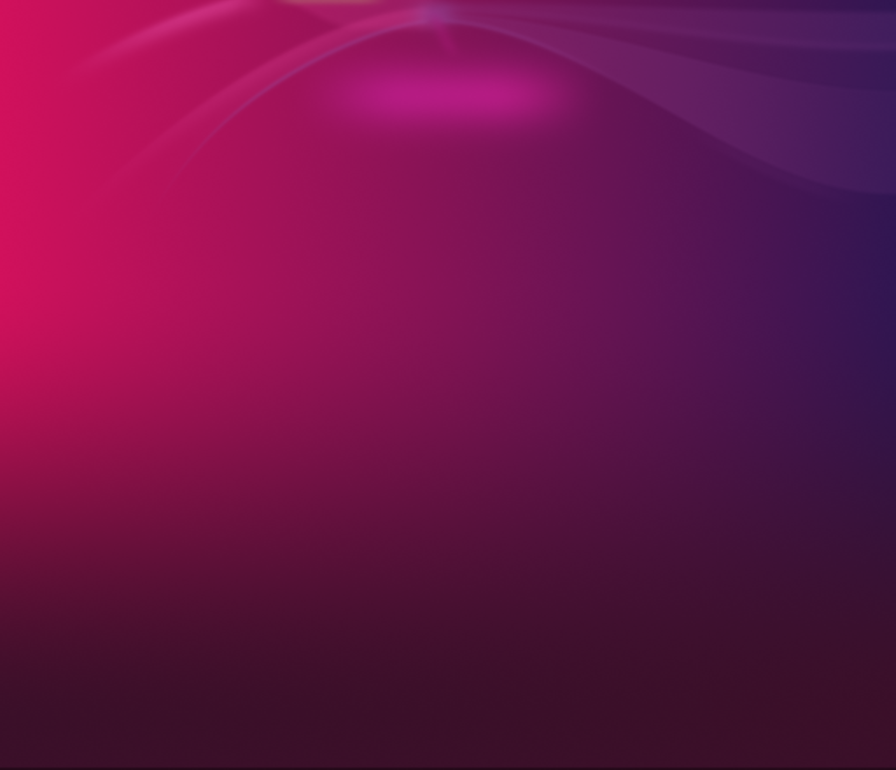
Reproduce this background procedurally as a Shadertoy shader.

```glsl
// Crimson to indigo backdrop sinking into dark plum, with a soft magenta glow.
// Translucent veils fan out from a pinch near the top; each one is the area
// between two height curves, with a thin highlight along its rim.

const vec3 CRIMSON = vec3(0.82, 0.065, 0.36);
const vec3 BERRY   = vec3(0.52, 0.075, 0.335);
const vec3 INDIGO  = vec3(0.19, 0.085, 0.32);
const vec3 PLUM    = vec3(0.23, 0.06, 0.16);
const vec3 MAGENTA = vec3(0.73, 0.11, 0.53);
const vec3 ROSE    = vec3(0.86, 0.25, 0.58);
const vec3 LILAC   = vec3(0.58, 0.28, 0.60);
const vec3 SAND    = vec3(0.68, 0.36, 0.42);
const vec2 PINCH   = vec2(0.484, 0.018);

// Soft-edged interval from lo to hi
float band(float v, float lo, float hi, float soft) {
    return smoothstep(lo - soft, lo + soft, v)
         * (1.0 - smoothstep(hi - soft, hi + soft, v));
}

// Bell-shaped falloff around zero
float bell(float v, float width) {
    float t = v / width;
    return exp(-t * t);
}

// Sharp upper rim with a longer fade below it
float rim(float v, float sharp, float fade) {
    return bell(v, v < 0.0 ? sharp : fade);
}

// Fine grain that hides gradient banding
float hash(vec2 p) {
    return fract(sin(dot(p, vec2(12.9898, 78.233))) * 43758.5453);
}

// Horizontal three-stop gradient, fading to plum with depth
vec3 backdrop(vec2 p) {
    vec3 col = p.x < 0.5 ? mix(CRIMSON, BERRY, p.x * 2.0)
                         : mix(BERRY, INDIGO, p.x * 2.0 - 1.0);
    return mix(col, PLUM, smoothstep(0.35, 0.95, p.y));
}

// Arcs and veil falling to the left of the pinch
vec3 leftVeils(vec3 col, vec2 p) {
    float dx = max(PINCH.x - p.x, 0.0);
    float side = smoothstep(0.0, 0.015, PINCH.x - p.x);
    float inner = 0.027 + 1.15 * pow(dx, 1.54) + 60.0 * pow(dx, 6.0);
    float outer = 0.012 + 1.26 * pow(dx, 1.7);
    float innerFade = 1.0 - smoothstep(0.16, 0.33, dx);
    float outerFade = 1.0 - smoothstep(0.18, 0.43, dx);

    col = mix(col, ROSE, 0.13 * side * innerFade * band(p.y, outer, inner, 0.004));
    col = mix(col, LILAC, 0.35 * side * innerFade * bell(p.y - inner, 0.004));
    col = mix(col, ROSE, 0.22 * side * outerFade * rim(p.y - outer, 0.005, 0.018));

    // Upper streak leaving through the top edge
    float reach = max(0.27 - p.x, 0.0);
    float streak = 0.3 * reach + 1.0 * reach * reach;
    float streakFade = smoothstep(0.05, 0.22, p.x) * (1.0 - smoothstep(0.25, 0.31, p.x));
    col = mix(col, ROSE, 0.6 * streakFade * rim(p.y - streak, 0.008, 0.016));

    // Folded patch and its warm top edge
    float fold = 0.045 * smoothstep(0.29, 0.40, p.x);
    col = mix(col, ROSE, 0.2 * band(p.x, 0.31, 0.484, 0.015)
                             * (1.0 - smoothstep(fold - 0.015, fold, p.y)));
    return mix(col, SAND, 0.6 * band(p.x, 0.315, 0.42, 0.02) * bell(p.y, 0.006));
}

// Layered sheets widening to the right of the pinch
vec3 rightVeils(vec3 col, vec2 p) {
    float dx = max(p.x - PINCH.x, 0.0);
    float side = smoothstep(0.0, 0.015, p.x - PINCH.x);
    float arch  = 0.027 + 0.225 * smoothstep(0.0, 0.51, dx);
    float crest = 0.018 + 0.100 * smoothstep(0.0, 0.52, dx);
    float upper = 0.014 + 0.048 * smoothstep(0.0, 0.50, dx);
    float thin = 1.0 - 0.45 * smoothstep(0.25, 0.52, dx);

    col = mix(col, LILAC, 0.21 * side * thin * band(p.y, crest, arch, 0.004));
    col = mix(col, LILAC, 0.16 * side * band(p.y, 0.25 * upper, upper, 0.006));
    col = mix(col, LILAC, 0.07 * side * band(p.y, upper, crest, 0.006));
    col = mix(col, LILAC, 0.26 * side * (1.0 - smoothstep(0.08, 0.26, dx))
                               * bell(p.y - arch, 0.004));
    col = mix(col, LILAC, 0.10 * side * bell(p.y - upper, 0.006));

    // Faint trailing sheet under the main rim
    float tail = band(p.x, 0.79, 0.93, 0.05);
    return mix(col, LILAC, 0.06 * tail * band(p.y, arch, arch + 0.016, 0.006));
}

void mainImage(out vec4 fragColor, in vec2 fragCoord) {
    vec2 uv = fragCoord / iResolution.xy;
    vec2 p = vec2(uv.x, 1.0 - uv.y); // y measured down from the top

    vec3 col = backdrop(p);

    // Wide glow beneath the arch
    float glow = band(p.x, 0.385, 0.615, 0.07) * bell(p.y - 0.124, 0.041);
    col = mix(col, MAGENTA, 0.9 * glow);

    col = leftVeils(col, p);
    col = rightVeils(col, p);

    // Bright pinch and a short ray below it
    vec2 q = p - PINCH;
    col = mix(col, LILAC, 0.6 * bell(length(q * vec2(1.0, 1.3)), 0.022));
    col = mix(col, MAGENTA, 0.25 * bell(q.x - 0.4 * q.y, 0.009) * band(q.y, 0.0, 0.05, 0.012));

    // Dark closing line at the bottom
    col *= 1.0 - 0.4 * smoothstep(0.995, 0.999, p.y);

    col += (hash(floor(uv * 512.0)) - 0.5) / 255.0;
    fragColor = vec4(col, 1.0);
}
```
